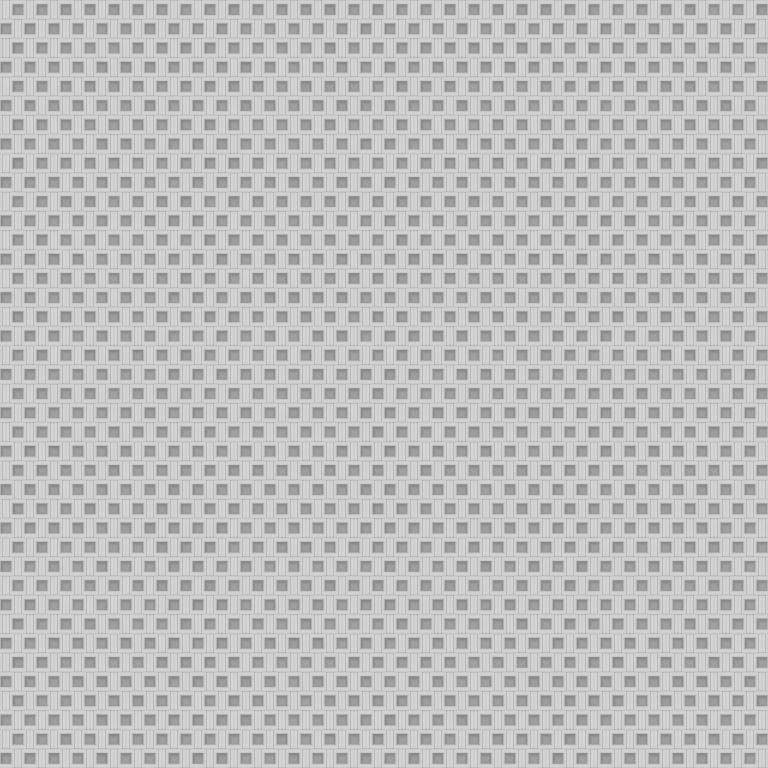
This pattern is drawn by a Shadertoy shader. Its source:

```glsl
// A pale woven screen: staggered square holes framed by flat bands, with narrow
// upright slats between them. Each staggered row is folded into one cell, which
// is shaded from box distances, thin joints and wrapping gradient noise.

const float COLS = 32.0;        // holes across
const float ROWS = 40.0;        // rows up the canvas
const float HOLE = 0.222;       // half side of a hole, in column widths
const float SLAT = 0.145;       // half width of a slat
const float JOINT = 0.035;      // width of a joint line
const float TAU = 6.2831853;

float hash(vec2 p) {
    vec3 q = fract(p.xyx * vec3(0.1031, 0.1030, 0.0973));
    q += dot(q, q.yzx + 33.33);
    return fract((q.x + q.y) * q.z);
}

// Gradient at a lattice point that wraps after the given period
float cornerSlope(vec2 corner, vec2 offset, vec2 period) {
    float angle = TAU * hash(mod(corner, period));
    return dot(vec2(cos(angle), sin(angle)), offset);
}

float gradientNoise(vec2 p, vec2 period) {
    vec2 i = floor(p), f = fract(p);
    vec2 s = f * f * f * (f * (f * 6.0 - 15.0) + 10.0);
    vec2 e = vec2(1.0, 0.0);
    float low = mix(cornerSlope(i, f, period),
                    cornerSlope(i + e.xy, f - e.xy, period), s.x);
    float high = mix(cornerSlope(i + e.yx, f - e.yx, period),
                     cornerSlope(i + e.xx, f - e.xx, period), s.x);
    return mix(low, high, s.y);
}

// Smoothed coverage of the half line d > 0
float cover(float d, float pixel) {
    return clamp(d / pixel + 0.5, 0.0, 1.0);
}

float line(float d, float width, float pixel) {
    return cover(d + 0.5 * width, pixel) - cover(d - 0.5 * width, pixel);
}

float boxDistance(vec2 p, float halfSide) {
    vec2 d = abs(p) - halfSide;
    return length(max(d, 0.0)) + min(max(d.x, d.y), 0.0);
}

// Recessed floor, shaded by its upper, side and lower walls
float holeTone(vec2 p, float lean, float tint) {
    float top = smoothstep(0.0, HOLE, p.y);
    float left = smoothstep(0.05, HOLE, -p.x) * (0.7 + 0.3 * lean);
    float right = smoothstep(0.08, HOLE, p.x) * (0.6 - 0.3 * lean);
    float bottom = smoothstep(0.12, HOLE, -p.y) * 0.35;
    float shade = max(max(top, left), max(right, bottom));
    return 0.625 - 0.095 * shade + tint;
}

// Bands and slats with their joints
float weaveTone(vec2 p, float rowHalf, vec2 pixel) {
    float fromSlat = 0.5 - abs(p.x);
    float slat = cover(SLAT - fromSlat, pixel.x);
    float seam = line(fromSlat - SLAT, JOINT, pixel.x);
    float groove = line(fromSlat, JOINT, pixel.x) * slat;
    float rowJoint = line(rowHalf - abs(p.y), 2.0 * JOINT, pixel.y);
    float tone = mix(0.825, 0.832, slat);
    tone -= 0.13 * seam + 0.05 * groove;
    tone -= rowJoint * mix(0.05, 0.09, slat);

    // Soft lip around the opening
    float lip = boxDistance(p, HOLE);
    return tone - 0.055 * (1.0 - smoothstep(0.0, 0.09, lip));
}

void mainImage(out vec4 fragColor, in vec2 fragCoord) {
    vec2 uv = fragCoord / iResolution.xy;
    vec2 pixel = COLS / iResolution.xy;

    // Staggered cell, measured in column widths
    float row = floor(uv.y * ROWS);
    float x = uv.x * COLS - 0.25 - 0.5 * mod(row, 2.0) + 0.5;
    float rowHeight = COLS / ROWS;
    vec2 p = vec2(fract(x) - 0.5, (fract(uv.y * ROWS) - 0.5) * rowHeight);
    vec2 id = vec2(mod(floor(x), COLS), row);

    // Slow drift of the side shadows and a small change per hole
    float lean = cos(TAU * 4.0 * id.x / COLS);
    float tint = 0.016 * (hash(id) - 0.5);

    float opening = cover(-boxDistance(p, HOLE), max(pixel.x, pixel.y));
    float tone = mix(weaveTone(p, 0.5 * rowHeight, pixel),
                     holeTone(p, lean, tint), opening);

    // Faint uneven wear
    tone += 0.008 * gradientNoise(uv * 48.0, vec2(48.0));
    fragColor = vec4(vec3(tone), 1.0);
}
```
